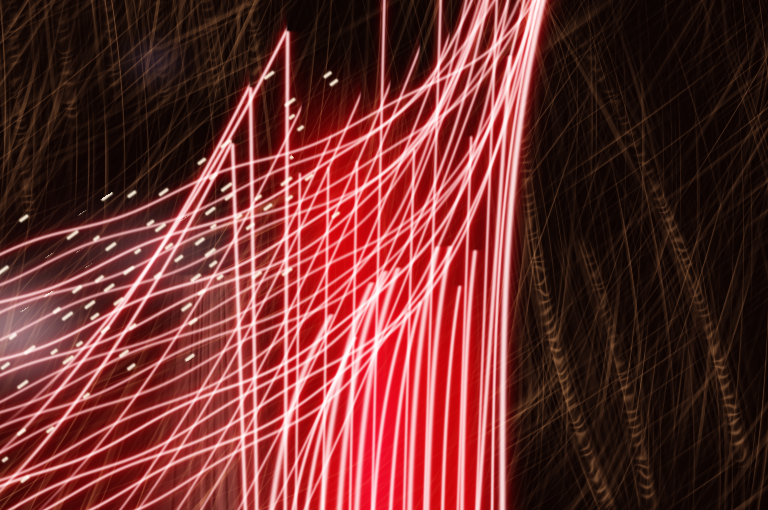
Give the GLSL for this background, as a WebGL 2 fragment shader.

```glsl
#version 300 es
precision highp float;
// Long-exposure light trails: red-white sweeps, hooks and streaks over a red glow,
// with fine amber filaments and beaded strands in the dark. Each trail is a curve
// whose approximate distance gives a hot core and a red halo; light is summed.
uniform vec2 u_resolution;
out vec4 fragColor;

float hash(float n) { return fract(sin(n * 127.1 + 3.7) * 4375.85); }
float hash2(vec2 p) { return fract(sin(dot(p, vec2(127.1, 311.7))) * 4375.85); }

float noise(vec2 p) {
  vec2 i = floor(p), f = fract(p);
  f = f * f * (3.0 - 2.0 * f);
  return mix(mix(hash2(i), hash2(i + vec2(1, 0)), f.x),
             mix(hash2(i + vec2(0, 1)), hash2(i + vec2(1, 1)), f.x), f.y);
}

float blob(vec2 p, vec2 center, vec2 size) {
  vec2 q = (p - center) / size;
  return exp(-dot(q, q));
}

// Hot pink core with a red halo at distance d
vec3 trail(float d, float width) {
  float w = max(width, 0.8 / u_resolution.y);
  return exp(-d * d / (w * w)) * vec3(2.2, 1.6, 1.6)
       + exp(-abs(d) / (w * 2.4)) * vec3(0.75, 0.006, 0.03);
}

float below(float y, float top) { return 1.0 - smoothstep(top - 0.004, top + 0.004, y); }

// Curve climbing from the lower left up to a peak
vec3 climb(vec2 p, vec2 peak, float steep, float width) {
  float d = peak.x - p.x;
  float y = peak.y - steep * d + 1.1 * d * d;
  float slope = steep - 2.2 * d;
  float on = smoothstep(-0.004, 0.004, d) * (1.0 - smoothstep(0.3, 0.6, d));
  return on * trail((p.y - y) / sqrt(1.0 + slope * slope), width);
}

// Near-vertical fall from a top point
vec3 fall(vec2 p, vec2 top, float drift, float width) {
  return below(p.y, top.y) * trail(p.x - top.x - drift * (top.y - p.y), width);
}

// Beaded amber strand: stacked small arcs hanging along a bent line
float strand(vec2 p, vec2 top, float len, float lean, float bend) {
  float t = top.y - p.y;
  float dx = p.x - top.x - lean * t - bend * t * t;
  float beads = pow(0.5 + 0.5 * sin(330.0 * (p.y - 22.0 * dx * dx - 0.5 * dx) + 9.0 * noise(p * 40.0)), 3.0);
  float on = smoothstep(0.0, 0.05, t) * (1.0 - smoothstep(len - 0.06, len, t));
  float veil = exp(-abs(dx + 0.015) / 0.03) * pow(noise(vec2(dx * 240.0, p.y * 4.0)), 3.0);
  float patches = 0.3 + noise(p * 9.0);
  return on * (exp(-dx * dx / 0.00013) * (0.15 + beads) * (0.15 + 0.7 * t / len) * patches + 0.7 * veil);
}

void main() {
  vec2 p = gl_FragCoord.xy / u_resolution.y;
  p.x *= 1.506 * u_resolution.y / u_resolution.x;
  vec3 amber = vec3(0.75, 0.45, 0.26);
  vec3 light = vec3(0.045, 0.012, 0.009);

  // Red haze, bounded by the bright trail on the right
  float edge = 0.985 + 0.08 * p.y * p.y * p.y;
  float haze = smoothstep(0.46, 0.68, p.x) * (1.0 - smoothstep(edge - 0.08, edge + 0.01, p.x))
             * (1.0 - smoothstep(0.45, 0.92, p.y));
  light += haze * (0.25 + 0.9 * noise(p * vec2(9.0, 4.0))) * vec3(1.25, 0.0, 0.02);
  light += blob(p, vec2(0.66, 0.52), vec2(0.1, 0.17)) * vec3(0.6, 0.0, 0.01);
  light += blob(p, vec2(0.74, 0.08), vec2(0.06, 0.25)) * vec3(1.3, 0.02, 0.13);
  light += blob(p, vec2(0.25, 0.1), vec2(0.35, 0.3)) * vec3(0.3, 0.012, 0.015);
  // Pale glows and the pinkish fan on the left
  light += blob(p, vec2(0.02, 0.35), vec2(0.12, 0.09)) * vec3(0.7, 0.55, 0.6);
  light += blob(p, vec2(0.32, 0.5), vec2(0.16, 0.08)) * vec3(0.3, 0.2, 0.22);
  light += blob(p, vec2(0.3, 0.88), vec2(0.05, 0.04)) * vec3(0.1, 0.08, 0.12);
  float fan = (p.x - 0.42) / (0.13 + 0.2 * (0.5 - p.y));
  light += exp(-fan * fan * 5.0) * below(p.y, 0.46) * (0.3 + noise(vec2(fan * 45.0, p.y * 3.0)))
         * vec3(0.48, 0.23, 0.21);

  // Hair-thin filaments at several tilts
  for (int i = 0; i < 5; i++) {
    float k = float(i), a = 0.3 + 0.2 * k;
    vec2 q = mat2(cos(a), -sin(a), sin(a), cos(a)) * p;
    q.y -= (0.12 + 0.06 * k) * q.x * q.x;
    float hair = pow(noise(vec2(q.x * 3.0 + k * 17.0, q.y * 190.0)), 8.0);
    light += hair * noise(p * 4.0 + k * 9.0) * 0.6 * amber * (1.0 - 0.6 * haze);
  }

  // Beaded strands, right then left
  float beads = strand(p, vec2(1.03, 0.88), 0.9, -0.04, 0.26)
              + 0.7 * strand(p, vec2(1.08, 1.02), 0.95, 0.62, -0.23)
              + 0.7 * strand(p, vec2(1.14, 0.55), 0.57, 0.33, -0.15);
  for (int i = 0; i < 6; i++) {
    float k = float(i);
    beads += 0.5 * strand(p, vec2(0.02 + 0.095 * k, 1.08), 0.2 + 0.38 * hash(k + 4.0), 0.12 * hash(k) - 0.03, 0.1);
  }
  light += beads * amber;

  // Short pale dashes scattered along a rising band
  vec2 along = normalize(vec2(0.75, 0.55)), g = vec2(dot(p, along), dot(p, vec2(-along.y, along.x))) / vec2(0.05, 0.03);
  vec2 cell = floor(g), f = (fract(g) - 0.5) * vec2(0.05, 0.03);
  float seed = hash2(cell);
  f -= (vec2(seed, hash2(cell + 7.0)) - 0.5) * vec2(0.018, 0.016);
  float dash = length(vec2(max(abs(f.x) - 0.003 - 0.007 * seed, 0.0), f.y));
  float band = exp(-pow((p.y - 0.29 - 0.62 * p.x) / 0.17, 2.0)) * (1.0 - smoothstep(0.45, 0.75, p.x));
  light += step(hash2(cell + 3.0), 0.65 * band) * exp(-dash * dash / 0.000009) * vec3(2.4, 2.1, 1.7);

  // Broad sweeps bending upward to the top right
  for (int i = 0; i < 17; i++) {
    float k = float(i), r = hash(k + 21.0), y0 = -0.13 + 0.038 * k + 0.02 * r;
    float s = 0.46 - 0.006 * k, end = 0.9 + 0.16 * r;
    float rise = (1.0 - y0 - s * end) * exp((p.x - end) / 0.13);
    float y = y0 + s * p.x + rise + 0.008 * sin(p.x * 17.0 + k * 2.0);
    float slope = s + rise / 0.13;
    light += (0.4 + 0.55 * hash(k)) * step(p.x, end + 0.02) * trail((p.y - y) / sqrt(1.0 + slope * slope), 0.0027);
  }

  // Three tall hooks, then climbing curves and falling lines
  for (int i = 0; i < 3; i++) {
    float k = float(i);
    vec2 peak = vec2(0.453 + 0.035 * k + 0.019 * k * (k - 1.0), 0.718 + 0.11 * k);
    light += climb(p, peak, 2.0, 0.0028) + fall(p, peak + vec2(0.003, 0.0), 0.035 - 0.02 * k, 0.0033);
  }
  for (int i = 0; i < 8; i++) {
    float k = float(i), r = hash(k + 51.0);
    light += 0.65 * climb(p, vec2(0.59 + 0.058 * k, 0.66 + 0.04 * k + 0.13 * r), 2.1 + 0.12 * k, 0.0024);
    float top = 0.66 + 0.012 * k + 0.4 * mod(k, 2.0) * step(2.0, k);
    light += 0.75 * fall(p, vec2(0.588 + 0.056 * k, top), -0.012 - 0.004 * k, 0.0026);
  }

  // Thick streaks fanning up from the bottom
  for (int i = 0; i < 12; i++) {
    float k = float(i), t = k / 11.0, r = hash(k + 80.0);
    float top = 0.33 + 0.17 * t + 0.16 * (r - 0.5);
    float d = max(top - p.y, 0.0);
    float x = 0.64 + 0.285 * t + 0.012 * r - mix(0.15, 0.03, t) * (1.0 - exp(-4.0 * d));
    light += below(p.y, top) * trail((p.x - x) / (1.15 - 0.15 * t), 0.0026 + 0.002 * r);
  }

  // Bright twin trail along the right edge of the haze
  light += 1.2 * trail(p.x - edge, 0.005);
  light += fall(p, vec2(1.0, 0.89), -0.07, 0.0035) + trail(p.x - edge + 0.02 - 0.012 * p.y, 0.0025);

  fragColor = vec4(1.0 - exp(-light), 1.0);
}
```
